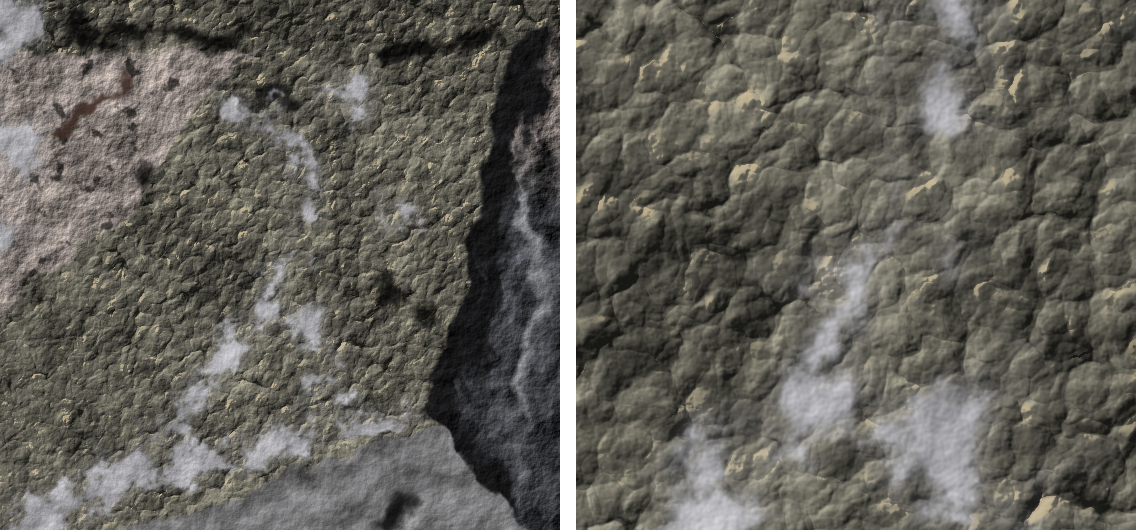
Left, the full canvas; right, a detail of the centre.
A Shadertoy shader for this texture:

```glsl
// Rough pyrite ore with pale quartz veins, pinkish host rock and a shadowed cleft.
const vec3 ORE_DARK = vec3(0.09, 0.09, 0.08);
const vec3 ORE_LIGHT = vec3(0.60, 0.585, 0.52);
const vec3 GOLD = vec3(0.82, 0.75, 0.60);
const vec3 PINK_ROCK = vec3(0.53, 0.495, 0.475);
const vec3 RUST = vec3(0.24, 0.17, 0.14);
const vec3 QUARTZ = vec3(0.63, 0.63, 0.65);
const vec3 SLAB = vec3(0.44, 0.44, 0.445);
const vec3 WALL = vec3(0.23, 0.235, 0.25);
const vec3 SHADOW = vec3(0.085, 0.085, 0.09);
const vec2 LIGHT = vec2(-0.7, 0.71);
const float COARSE = 36.0;  // crystals per canvas height
const float FINE = 80.0;
const float STONE = 20.0;   // frequency of the stone grain
const float STEP = 0.0016;  // sampling distance for the slope
// Quartz path and patches: position and half width
const vec3 VEIN[9] = vec3[9](vec3(0.44, 0.80, 0.014), vec3(0.56, 0.75, 0.008), vec3(0.58, 0.59, 0.0),
    vec3(0.51, 0.42, 0.010), vec3(0.37, 0.27, 0.012), vec3(0.27, 0.13, 0.03),
    vec3(0.05, 0.015, 0.02), vec3(0.27, 0.10, 0.02), vec3(0.75, 0.20, 0.0));
const vec3 PATCH[7] = vec3[7](vec3(0.02, 0.96, 0.06), vec3(0.03, 0.73, 0.05), vec3(0.0, 0.55, 0.03),
    vec3(0.66, 0.82, 0.02), vec3(0.59, 0.395, 0.025), vec3(0.62, 0.28, 0.025), vec3(0.76, 0.605, 0.018));
// Dark crevices, from xy to zw
const vec4 CREVICE[6] = vec4[6](vec4(0.14, 0.94, 0.44, 0.93), vec4(0.285, 0.63, 0.29, 0.68),
    vec4(0.48, 0.83, 0.55, 0.80), vec4(0.725, 0.475, 0.79, 0.41),
    vec4(0.73, 0.885, 0.91, 0.94), vec4(0.73, 0.01, 0.77, 0.06));

vec3 hash3(vec2 p) {
    vec3 q = fract(p.xyx * vec3(0.1031, 0.1030, 0.0973));
    q += dot(q, q.yxz + 33.33);
    return fract((q.xxy + q.yzz) * q.zyx);
}
float below(float edge, float soft, float x) { return 1.0 - smoothstep(edge - soft, edge + soft, x); }
float cornerRamp(vec2 cell, vec2 offset) {
    float a = 6.2832 * hash3(cell).x;
    return dot(vec2(cos(a), sin(a)), offset);
}
float gradientNoise(vec2 p) {
    vec2 c = floor(p), f = p - c, k = vec2(1, 0);
    vec2 u = f * f * f * (f * (f * 6.0 - 15.0) + 10.0);
    return 1.4 * mix(mix(cornerRamp(c, f), cornerRamp(c + k, f - k), u.x),
        mix(cornerRamp(c + k.yx, f - k.yx), cornerRamp(c + 1.0, f - 1.0), u.x), u.y);
}
float fbm(vec2 p) {
    float sum = 0.0, gain = 0.5;
    for (int i = 0; i < 5; i++, gain *= 0.5) {
        sum += gain * gradientNoise(p);
        p = mat2(1.6, 1.2, -1.2, 1.6) * p + 7.3;
    }
    return sum;
}
// Hull of tilted blunt cones: height (x) and random shade (y) of the top crystal
vec2 crystals(vec2 p) {
    vec2 c = floor(p), f = p - c, top = vec2(-9, 0);
    for (int k = 0; k < 9; k++) {
        vec2 g = vec2(k % 3 - 1, k / 3 - 1);
        vec3 r = hash3(c + g);
        vec2 d = f - g - 0.1 - 0.8 * r.xy;
        float a = 40.0 * r.z;
        float h = 0.25 * r.z - 1.1 * sqrt(dot(d, d) + 0.02) + 0.45 * dot(vec2(cos(a), sin(a)), d);
        if (h > top.x) top = vec2(h, fract(7.0 * r.z));
    }
    return top;
}
// Ore height, stone height, crystal shade, crystal level
vec4 relief(vec2 p) {
    float stone = fbm(p * STONE) / STONE;
    vec2 q = p + 0.014 * vec2(fbm(p * 28.0), fbm(p * 28.0 + 40.0));
    q = mat2(0.77, -0.75, 0.64, 0.88) * q;
    float chunky = smoothstep(0.05, 0.38, p.x + 0.25 * p.y);
    vec2 big = crystals(q * COARSE), small = crystals(q * FINE + 9.0);
    float ore = big.x / COARSE * mix(0.35, 0.9, chunky) + 0.6 * small.x / FINE + 0.45 * stone;
    return vec4(ore, stone, mix(small.y, big.y, 0.3 + 0.3 * chunky), mix(small.x, big.x, 0.6));
}
float segment(vec2 p, vec2 a, vec2 b) {
    vec2 d = b - a;
    return length(p - a - d * clamp(dot(p - a, d) / dot(d, d), 0.0, 1.0));
}
void mainImage(out vec4 fragColor, in vec2 fragCoord) {
    vec2 p = fragCoord / iResolution.y;
    vec2 w = p + 0.05 * vec2(fbm(p * 10.0), fbm(p * 10.0 + 31.0));
    vec4 here = relief(p), lightward = relief(p + LIGHT * STEP), mid = 0.5 * (here + lightward);
    vec2 slope = (here.xy - lightward.xy) / STEP;
    float broad = fbm(p * 5.0 + 3.0), cloud = fbm(p * 15.0 + 60.0);
    // Ore with dark gaps and golden glints
    float tone = 0.51 + 0.19 * slope.x + 0.3 * (mid.z - 0.5) + 0.4 * broad + 0.25 * cloud;
    tone -= 0.4 * below(-0.62, 0.14, mid.w) + 0.13 * smoothstep(0.82, 0.95, p.y);
    vec3 col = mix(ORE_DARK, ORE_LIGHT, clamp(tone, 0.0, 1.1));
    float glint = smoothstep(0.3, 1.1, slope.x) * smoothstep(0.12, 0.4, gradientNoise(p * 36.0));
    col = mix(col, GOLD, 0.75 * glint * smoothstep(0.3, 0.7, mid.z));
    // Pink host rock with pits and a rusty streak
    float pinkEdge = 0.41 + 0.75 * w.x + 0.12 * smoothstep(0.25, 0.36, w.x);
    vec3 rock = PINK_ROCK * (1.0 + 0.2 * slope.y + 0.4 * broad + 0.4 * cloud);
    rock *= 1.0 - 0.6 * smoothstep(0.2, 0.4, fbm(p * 22.0 + 90.0));
    float streak = segment(w, vec2(0.13, 0.74), vec2(0.23, 0.85)) + 0.03 * cloud;
    rock = mix(rock, RUST, 0.85 * below(0.007, 0.008, streak));
    col = mix(col, rock, below(0.0, 0.01, max(pinkEdge - w.y, w.y - 0.90)));
    // Crevices
    float crack = 1.0;
    for (int i = 0; i < 6; i++) crack = min(crack, segment(w, CREVICE[i].xy, CREVICE[i].zw));
    col *= 1.0 - 0.75 * below(0.016, 0.016, crack + 0.05 * cloud);
    // Quartz with a thin haze
    float vein = 1.0;
    for (int i = 0; i < 8; i++) vein = min(vein, segment(w, VEIN[i].xy, VEIN[i + 1].xy) - VEIN[i].z);
    for (int i = 0; i < 7; i++) vein = min(vein, length(w - PATCH[i].xy) - PATCH[i].z);
    vein += 0.075 * cloud + 0.03 * fbm(p * 40.0);
    float cover = 0.65 * below(0.0, 0.014, vein) + 0.3 * below(0.015, 0.035, vein);
    vec3 quartz = QUARTZ * (1.0 + 0.07 * slope.y - 0.4 * cloud + 0.3 * broad);
    col = mix(col, quartz, cover);
    // Smooth slab below, edged by a rind of ore
    float slabEdge = 0.34 * (w.x - 0.25) - w.y;
    vec3 rind = mix(ORE_DARK, ORE_LIGHT, clamp(tone + 0.1, 0.0, 1.0));
    col = mix(col, rind, 0.85 * smoothstep(-0.026, -0.016, slabEdge));
    float grain = fbm(mat2(0.94, -0.34, 0.34, 0.94) * w * vec2(9.0, 26.0));
    vec3 slab = SLAB * (1.0 + 0.1 * slope.y + 0.45 * grain + 0.5 * cloud);
    slab *= 1.0 - 0.75 * below(0.02, 0.014, crack);
    col = mix(col, slab, smoothstep(-0.004, 0.004, slabEdge));
    // Shadowed cleft and the wall behind it
    float rise = max((w.y - 0.23) / 0.69, 0.0);
    float inside = w.x - 0.79 - 0.17 * pow(rise, 0.7) - 0.86 * max(0.23 - w.y, 0.0);
    float upper = smoothstep(0.60, 0.74, w.y), upright = fbm(w * vec2(26.0, 8.0));
    vec3 wall = mix(WALL, PINK_ROCK * 0.85, upper) * (1.0 + 0.25 * slope.y + 0.7 * cloud + 0.8 * upright);
    float ridge = abs(w.x - 1.0 - 0.02 * sin(w.y * 17.0));
    wall += 0.25 * below(0.009, 0.01, ridge) * smoothstep(0.12, 0.3, w.y) * (1.0 - upper);
    float lit = smoothstep(0.045, 0.10, inside + 0.08 * upright + 0.06 * below(0.12, 0.12, w.y));
    vec3 cleft = mix(SHADOW * (1.0 + 0.3 * slope.y), wall, lit);
    col = mix(col, cleft, smoothstep(-0.006, 0.008, min(inside, 0.93 - w.y)));
    fragColor = vec4(clamp(col, 0.0, 1.0), 1.0);
}
```
